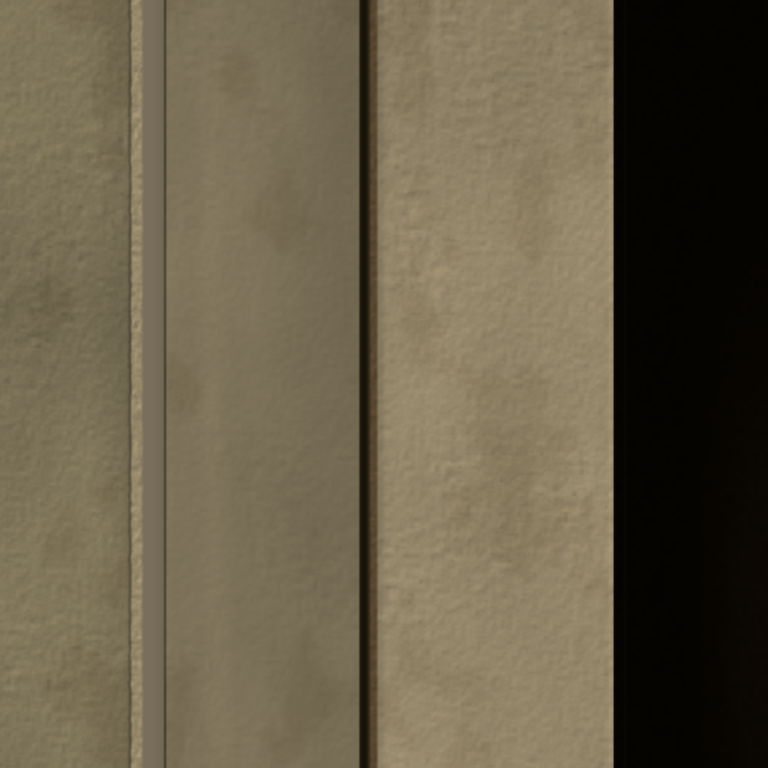
A Shadertoy shader for this texture:

```glsl
// Weathered stone panels with a narrow metal bead, a deep joint and a dark opening.
// Flat vertical bands are layered from left to right by soft steps, then given
// mottled stains, sparse chips and a fine embossed grain made from value noise.

// Horizontal positions, as fractions of the canvas
const float BEAD_LEFT = 0.171;
const float BEAD_FLAT = 0.185;
const float BEAD_RIGHT = 0.214;
const float JOINT_LEFT = 0.468;
const float JOINT_LIP = 0.481;
const float JOINT_RIGHT = 0.491;
const float OPENING = 0.799;

// Surface colours
const vec3 LEFT_STONE = vec3(0.495, 0.455, 0.350);
const vec3 MID_STONE = vec3(0.490, 0.448, 0.350);
const vec3 RIGHT_STONE = vec3(0.580, 0.527, 0.415);
const vec3 BEAD_EDGE = vec3(0.585, 0.535, 0.415);
const vec3 BEAD_FACE = vec3(0.475, 0.432, 0.360);
const vec3 JOINT_DARK = vec3(0.120, 0.100, 0.050);
const vec3 JOINT_BROWN = vec3(0.350, 0.275, 0.185);
const vec3 NIGHT = vec3(0.020, 0.014, 0.003);
const vec3 STAIN_TINT = vec3(0.85, 1.0, 1.35);

// Texture strength
const float GRAIN_SCALE = 150.0;
const float GRAIN = 0.065;
const float MOTTLE = 0.075;
const float CHIPS = 0.16;

float hash(vec2 p) {
    vec3 q = fract(p.xyx * vec3(0.1031, 0.1030, 0.0973));
    q += dot(q, q.yzx + 33.33);
    return fract((q.x + q.y) * q.z);
}

float noise(vec2 p) {
    vec2 i = floor(p), f = fract(p);
    f = f * f * (3.0 - 2.0 * f);
    return mix(mix(hash(i), hash(i + vec2(1, 0)), f.x),
               mix(hash(i + vec2(0, 1)), hash(i + vec2(1, 1)), f.x), f.y);
}

float fbm(vec2 p) {
    float sum = 0.0, amp = 0.5;
    for (int i = 0; i < 5; i++) {
        sum += amp * noise(p);
        p = mat2(1.6, 1.2, -1.2, 1.6) * p + 17.3;
        amp *= 0.5;
    }
    return sum;
}

// Relief lit from the upper left
float emboss(vec2 p) {
    return noise(p + vec2(0.35, -0.45)) - noise(p - vec2(0.35, -0.45));
}

// Soft step that never becomes narrower than a pixel
float edge(float at, float x, float soft) {
    float w = max(soft, 0.75 / iResolution.x);
    return smoothstep(at - w, at + w, x);
}

float line(float x, float at, float width) {
    float d = (x - at) / width;
    return exp(-d * d);
}

void mainImage(out vec4 fragColor, in vec2 fragCoord) {
    vec2 uv = fragCoord / iResolution.xy;
    float x = uv.x, y = uv.y;
    float inMid = edge(BEAD_RIGHT, x, 0.001);
    float inRight = edge(JOINT_RIGHT, x, 0.003);
    float rough = mix(mix(1.0, 0.45, inMid), 0.85, inRight);

    // Broad shading of the three stone panels
    vec3 leftCol = LEFT_STONE * (1.0 - 0.08 * line(y, 0.58, 0.15) + 0.035 * line(y, 0.2, 0.2));
    leftCol *= 1.0 - 0.06 * smoothstep(0.11, BEAD_LEFT, x);
    vec3 midCol = MID_STONE * (1.0 + 0.035 * line(x, 0.278, 0.018));
    midCol *= 1.0 - 0.07 * smoothstep(0.30, JOINT_LEFT, x) + 0.02 * (0.5 - y);
    vec3 rightCol = RIGHT_STONE * (1.01 - 0.045 * smoothstep(0.7, 1.0, y));
    rightCol *= 1.0 - 0.025 * line(x, 0.68, 0.06) * smoothstep(0.1, 0.5, y);
    vec3 stone = mix(mix(leftCol, midCol, inMid), rightCol, inRight);

    // Stains, running slightly downwards, and warm blotches
    float mottle = fbm(uv * vec2(9.0, 6.0) + 3.0) - 0.48;
    float streak = noise(uv * vec2(65.0, 2.5)) - 0.5;
    float blotch = smoothstep(0.53, 0.72, fbm(uv * vec2(13.0, 10.0) + 41.0));
    stone *= 1.0 + MOTTLE * mottle * 1.6 + 0.018 * streak;
    stone *= 1.0 - 0.06 * blotch * STAIN_TINT;

    // Fine grain and clustered chips
    float grain = emboss(uv * GRAIN_SCALE) + 0.5 * emboss(uv * GRAIN_SCALE * 1.9 + 9.0);
    float cluster = smoothstep(0.42, 0.62, fbm(uv * 8.0 + 23.0));
    float pits = smoothstep(0.76, 0.96, noise(uv * vec2(95.0, 115.0) + 70.0));
    float relief = emboss(uv * vec2(75.0, 100.0) + 31.0);
    stone *= 1.0 + GRAIN * rough * grain;
    stone *= 1.0 + CHIPS * rough * cluster * (0.45 * relief - 0.4 * pits);

    // Bead: rough bright edge, smooth face and thin dark borders
    float wobble = 0.0012 * (noise(vec2(y * 110.0, 4.0)) - 0.5);
    vec3 beadEdge = BEAD_EDGE * (1.0 + 0.13 * grain);
    vec3 bead = mix(beadEdge, BEAD_FACE, edge(BEAD_FLAT, x + wobble, 0.003));
    bead *= 1.0 - 0.06 * smoothstep(0.195, BEAD_RIGHT, x);
    float onBead = edge(BEAD_LEFT, x + wobble, 0.002) * (1.0 - inMid);
    vec3 col = mix(stone, bead, onBead);
    col *= 1.0 - 0.22 * line(x, BEAD_LEFT - 0.002 - wobble, 0.0025);
    col *= 1.0 - 0.42 * line(x, BEAD_RIGHT + 0.001, 0.0018);

    // Joint: black recess with a brown lip
    vec3 lip = JOINT_BROWN * (1.0 + 0.12 * grain);
    vec3 joint = mix(JOINT_DARK, lip, edge(JOINT_LIP, x, 0.004));
    joint *= 1.0 - 0.35 * line(x, 0.474, 0.003);
    col = mix(col, joint, edge(JOINT_LEFT, x, 0.002) * (1.0 - inRight));
    col *= 1.0 - 0.09 * line(x, JOINT_RIGHT + 0.004, 0.006);

    // Opening: near black, with a faint warm glow low on the right
    col *= 1.0 + 0.06 * line(x, OPENING - 0.004, 0.003);
    vec3 dark = NIGHT + vec3(0.028, 0.016, 0.004) * smoothstep(0.88, 1.0, x) * line(y, 0.2, 0.35);
    dark += vec3(0.014, 0.012, 0.006) * line(x, 0.814, 0.002);
    dark *= 0.9 + 0.2 * noise(uv * 130.0);
    col = mix(col, dark, edge(OPENING, x, 0.0015));

    fragColor = vec4(clamp(col, 0.0, 1.0), 1.0);
}
```
